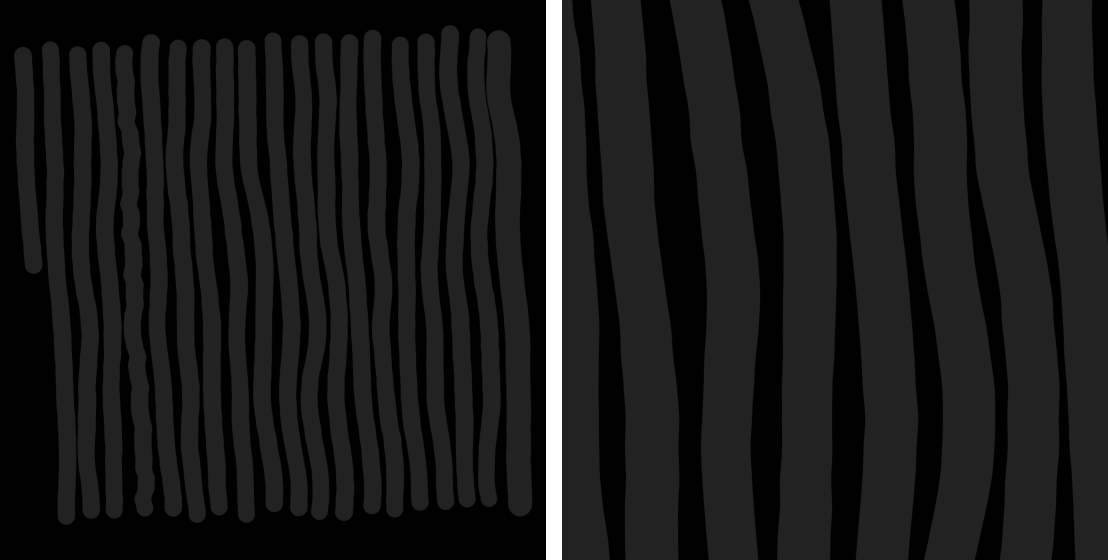
Left: the whole. Right: its middle third, enlarged.
Reproduce this pattern procedurally as a Shadertoy shader.

```glsl
const int STROKE_COUNT = 20;
const float SPACING = 0.0446;
const float LEAN = 0.034;
const vec3 BACKGROUND = vec3(0.0);
const vec3 INK = vec3(0.133);

float hash(vec2 p) {
    vec3 q = fract(p.xyx * vec3(0.1031, 0.1030, 0.0973));
    q += dot(q, q.yzx + 33.33);
    return fract((q.x + q.y) * q.z);
}

// Smooth value noise in the range -1 to 1
float noise(vec2 p) {
    vec2 cell = floor(p);
    vec2 f = fract(p);
    f = f * f * (3.0 - 2.0 * f);
    float low = mix(hash(cell), hash(cell + vec2(1, 0)), f.x);
    float high = mix(hash(cell + vec2(0, 1)), hash(cell + vec2(1, 1)), f.x);
    return 2.0 * mix(low, high, f.y) - 1.0;
}

// Leaning centre line: a bend shared with its neighbours plus its own wobble
float strokeCentre(float index, float y, float roughness) {
    float x = 0.0456 + SPACING * index + LEAN * (0.92 - y) / 0.83;
    x += 0.010 * noise(vec2(index * 0.45 + 3.0, y * 7.0));
    x += 0.0045 * noise(vec2(index + 40.0, y * 10.0));
    return x + roughness * noise(vec2(index + 80.0, y * 55.0));
}

// Distance to a round-capped wavy stroke
float strokeDistance(vec2 p, float index, vec2 span, float radius, float roughness) {
    float y = clamp(p.y, span.x, span.y);
    return length(p - vec2(strokeCentre(index, y, roughness), y)) - radius;
}

float strokesDistance(vec2 p) {
    float nearest = 1.0;
    for (int i = 0; i < STROKE_COUNT; i++) {
        float index = float(i);
        // Uneven ends rise gently to the right
        vec2 jitter = vec2(hash(vec2(index, 11.0)), hash(vec2(index, 23.0))) - 0.5;
        vec2 span = vec2(0.079, 0.910) + 0.0013 * index + 0.022 * jitter;
        // The first stroke is short, the fifth ragged, the last heavy
        if (i == 0) span.x = 0.527;
        float roughness = i == 4 ? 0.0035 : 0.0006;
        float radius = i == STROKE_COUNT - 1 ? 0.0218 : 0.0154;
        radius += 0.0007 * noise(vec2(index + 120.0, p.y * 12.0));
        nearest = min(nearest, strokeDistance(p, index, span, radius, roughness));
    }
    return nearest;
}

void mainImage(out vec4 fragColor, in vec2 fragCoord) {
    vec2 p = fragCoord / iResolution.y;
    float edge = 0.75 / iResolution.y;
    float coverage = 1.0 - smoothstep(-edge, edge, strokesDistance(p));
    fragColor = vec4(mix(BACKGROUND, INK, coverage), 1.0);
}
```
